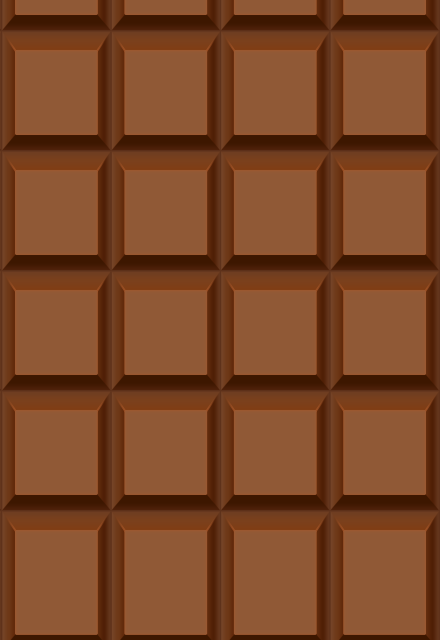
Write a Shadertoy shader that draws this pattern.

```glsl
// Moulded chocolate slab: a grid of raised, bevelled tablets, four across.
// Each cell is split by its mitres into four shaded slopes around a flat face,
// with a warm glow along the rim. Lengths are in canvas widths, y runs down.

const vec2 CELL = vec2(0.2487, 0.2727);
const vec2 FIRST_SEAM = vec2(0.0038, 0.0701);
const float FULL_ROWS = 4.0;
const float LAST_ROW_HEIGHT = 0.318;

// Bevel widths: near = left and top, far = right and bottom
const vec2 BEVEL_NEAR = vec2(0.0303, 0.0436);
const vec2 BEVEL_FAR = vec2(0.0303, 0.0360);

const vec3 FACE = vec3(0.565, 0.348, 0.212);
const vec3 RIM_GLOW = vec3(0.660, 0.345, 0.165);
const vec3 SEAM = vec3(0.370, 0.195, 0.105);

// Three-stop slope shading, from seam (t = 0) to rim (t = 1)
vec3 slope(vec3 seam, vec3 middle, vec3 rim, float t) {
    vec3 outer = mix(seam, middle, smoothstep(0.0, 0.55, t));
    return mix(outer, rim, smoothstep(0.5, 1.0, t));
}

vec3 leftSlope(float t) {
    return slope(vec3(0.46, 0.27, 0.16), vec3(0.43, 0.22, 0.09), vec3(0.38, 0.16, 0.04), t);
}

vec3 rightSlope(float t) {
    return slope(vec3(0.40, 0.22, 0.12), vec3(0.31, 0.12, 0.02), vec3(0.38, 0.17, 0.05), t);
}

vec3 topSlope(float t) {
    return slope(vec3(0.43, 0.24, 0.13), vec3(0.48, 0.25, 0.11), vec3(0.50, 0.24, 0.08), t);
}

vec3 bottomSlope(float t) {
    return slope(vec3(0.31, 0.13, 0.04), vec3(0.24, 0.09, 0.00), vec3(0.24, 0.09, 0.00), t);
}

// Signed distance to a box with rounded corners
float roundedBox(vec2 p, vec2 halfSize, float radius) {
    vec2 q = abs(p) - halfSize + radius;
    return length(max(q, 0.0)) + min(max(q.x, q.y), 0.0) - radius;
}

// One tablet; p is measured from the top left corner of its cell
vec3 tablet(vec2 p, vec2 size, float pixel) {
    // Climb up each slope, 0 at the seam and 1 at the rim
    vec2 nearClimb = p / BEVEL_NEAR;
    vec2 farClimb = (size - p) / BEVEL_FAR;
    vec2 climb = min(nearClimb, farClimb);
    vec2 isNear = step(p, 0.5 * size);

    // Opposite slopes, then the mitred joint between them
    vec3 sides = mix(rightSlope(climb.x), leftSlope(climb.x), isNear.x);
    vec3 ends = mix(bottomSlope(climb.y), topSlope(climb.y), isNear.y);
    float joint = climb.x - climb.y;
    float soft = pixel / BEVEL_NEAR.x;
    vec3 colour = mix(sides, ends, smoothstep(-soft, soft, joint));

    // Warm crease on the upper mitres, strongest near the face
    float crease = 1.0 - smoothstep(0.03, 0.07 + soft, abs(joint));
    crease *= smoothstep(0.3, 1.0, min(climb.x, climb.y)) * isNear.y;
    colour = mix(colour, RIM_GLOW, 0.7 * crease);

    // Thin seam around the cell
    vec2 edge = min(p, size - p);
    float seamDistance = min(edge.x, edge.y);
    colour = mix(SEAM, colour, smoothstep(0.0, 0.001 + pixel, seamDistance));

    // Flat face with a bright rim fading inwards
    vec2 halfFace = 0.5 * (size - BEVEL_NEAR - BEVEL_FAR);
    float d = roundedBox(p - BEVEL_NEAR - halfFace, halfFace, 0.004);
    float glow = 0.65 * exp(-max(-d, 0.0) / 0.0028);
    vec3 face = mix(FACE, RIM_GLOW, glow);
    return mix(face, colour, smoothstep(-0.6 * pixel, 0.6 * pixel, d));
}

void mainImage(out vec4 fragColor, in vec2 fragCoord) {
    float pixel = 1.0 / iResolution.x;
    vec2 p = vec2(fragCoord.x, iResolution.y - fragCoord.y) * pixel - FIRST_SEAM;

    // Regular rows, followed by one taller row at the foot
    float lastTop = FULL_ROWS * CELL.y;
    bool isLast = p.y > lastTop;
    vec2 local = mod(p, CELL);
    vec2 size = CELL;
    if (isLast) {
        local.y = p.y - lastTop;
        size.y = LAST_ROW_HEIGHT;
    }

    fragColor = vec4(tablet(local, size, pixel), 1.0);
}
```
